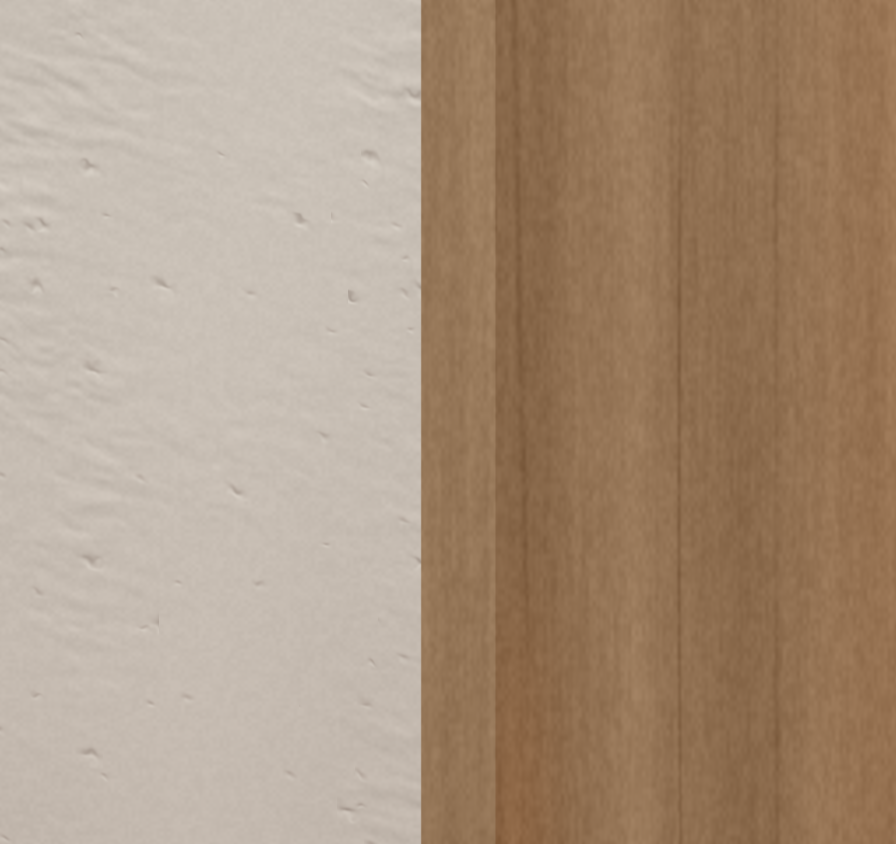
This texture is drawn by a Shadertoy shader. Its source:

```glsl
// Pale pitted plaster beside a vertical-grained brown wood panel with a seam.

const float WALL_EDGE = 0.470;
const float SEAM = 0.553;

float hash(vec2 p) {
    vec3 q = fract(p.xyx * vec3(0.1031, 0.1030, 0.0973));
    q += dot(q, q.yzx + 33.33);
    return fract((q.x + q.y) * q.z);
}

// Value noise centred on zero, from -1 to 1
float noise(vec2 p) {
    vec2 cell = floor(p), f = fract(p);
    f = f * f * (3.0 - 2.0 * f);
    float low = mix(hash(cell), hash(cell + vec2(1, 0)), f.x);
    float high = mix(hash(cell + vec2(0, 1)), hash(cell + vec2(1, 1)), f.x);
    return 2.0 * mix(low, high, f.y) - 1.0;
}

float band(float x, float centre, float width) {
    float d = (x - centre) / width;
    return exp(-d * d);
}

float speckle(vec2 p) {
    return 0.6 * noise(p * 240.0) + 0.4 * noise(p * 130.0 + 17.0);
}

// Shallow ridges, stretched sideways and tilted slightly downhill
float plasterHeight(vec2 p) {
    vec2 q = vec2(p.x, p.y + 0.25 * p.x);
    q += 0.008 * vec2(noise(q * 18.0), noise(q * 22.0 + 9.0));
    return noise(q * vec2(24.0, 60.0)) + 0.5 * noise(q * vec2(55.0, 125.0) + 31.0);
}

// Scattered dents: a shaded hollow with a lit lower lip
float pits(vec2 p, float grid, float chance) {
    vec2 cell = floor(p * grid);
    float seed = hash(cell + 71.0);
    vec2 jitter = 0.3 + 0.4 * vec2(hash(cell + 5.3), hash(cell + 42.7));
    vec2 d = fract(p * grid) - jitter;
    d.y += 0.35 * d.x + 0.07 * noise(p * 110.0);
    float size = mix(0.6, 1.1, hash(cell + 13.0));
    vec2 stretch = vec2(7.0, 14.0) / size;
    float hollow = exp(-dot(d * stretch, d * stretch));
    vec2 lipOffset = (d + vec2(0.0, 0.10)) * stretch;
    float lip = exp(-dot(lipOffset, lipOffset));
    return step(seed, chance) * (0.5 * lip - hollow);
}

vec3 plaster(vec2 uv, vec2 p) {
    vec3 colour = mix(vec3(0.760, 0.718, 0.678), vec3(0.782, 0.748, 0.708),
                      smoothstep(-0.1, 0.85, uv.y));
    colour += 0.008 * band(uv.x, 0.25, 0.16);
    colour += 0.007 * noise(p * 5.0);

    float sides = 0.25 + 0.6 * band(uv.x, 0.05, 0.10) + 0.9 * band(uv.x, 0.45, 0.07);
    float roughness = sides * mix(0.4, 1.0, smoothstep(0.05, 0.5, uv.y));
    float slope = plasterHeight(p + vec2(0.0, 0.004)) - plasterHeight(p - vec2(0.0, 0.004));
    float patches = smoothstep(-0.5, 0.8, noise(p * 9.0 + 3.0));
    colour += 0.036 * slope * roughness * (0.35 + patches);

    colour += vec3(0.11, 0.12, 0.12) * pits(p, 13.0, 0.28 * sides);
    colour += vec3(0.07, 0.08, 0.08) * pits(p + 0.37, 23.0, 0.22 * sides);
    return colour + 0.016 * speckle(p);
}

// Long fibres at several widths, broken up by short pores
float woodGrain(vec2 p) {
    float x = p.x + 0.0015 * noise(vec2(p.x * 8.0, p.y * 3.0));
    float grain = 0.0;
    float frequency = 32.0, weight = 0.35;
    for (int i = 0; i < 4; i++) {
        float layer = float(i);
        grain += weight * noise(vec2(x * frequency + 19.0 * layer, p.y * (1.2 + 0.9 * layer)));
        frequency *= 1.9;
        weight *= 0.85;
    }
    return grain + 0.30 * noise(vec2(x * 220.0, p.y * 45.0));
}

vec3 wood(vec2 uv, vec2 p, float pixel) {
    float x = uv.x + 0.002 * noise(vec2(3.0, uv.y * 3.0));
    float panel = smoothstep(-pixel, pixel, uv.x - SEAM);
    vec3 colour = mix(vec3(0.580, 0.458, 0.338), vec3(0.565, 0.438, 0.318), panel);

    // Broad tonal bands across the panel
    float tone = 0.035 * band(x, 0.705, 0.045) - 0.030 * band(x, 0.60, 0.05) * panel;
    tone -= 0.018 * band(x, 0.83, 0.05);
    tone += 0.016 * smoothstep(0.87, 0.95, x);
    tone += 0.014 * smoothstep(0.3, 1.0, uv.y);

    // Dark growth lines and the shadow along the seam
    float drift = 0.022 * (1.0 - uv.y);
    tone -= 0.045 * band(x, 0.573 + drift, 0.004) * smoothstep(0.1, 0.5, uv.y);
    tone -= 0.065 * band(x, 0.759, 0.0025) * smoothstep(1.0, 0.6, uv.y);
    tone -= 0.045 * band(x, 0.867, 0.003) * (0.6 + 0.4 * noise(vec2(7.0, uv.y * 5.0)));
    tone -= 0.035 * panel * band(uv.x, SEAM, 0.018);
    tone += 0.020 * band(uv.x, SEAM - 0.005, 0.004) * (1.0 - panel);
    colour += tone * vec3(1.0, 1.0, 0.95);

    // Warmer tint low by the seam and toward the right
    float warmth = panel * band(uv.x, 0.575, 0.05) * smoothstep(0.45, 0.0, uv.y);
    warmth += 0.6 * smoothstep(0.84, 1.0, uv.x);
    colour += warmth * vec3(0.018, -0.008, -0.020);

    colour += 0.036 * woodGrain(p) * vec3(1.0, 1.0, 0.92);
    return colour + 0.028 * speckle(p * vec2(1.0, 0.6));
}

void mainImage(out vec4 fragColor, in vec2 fragCoord) {
    vec2 uv = fragCoord / iResolution.xy;
    vec2 p = fragCoord / iResolution.y;
    float pixel = 1.0 / iResolution.x;
    float woodMask = smoothstep(-pixel, pixel, uv.x - WALL_EDGE);
    vec3 colour = mix(plaster(uv, p), wood(uv, p, pixel), woodMask);
    fragColor = vec4(clamp(colour, 0.0, 1.0), 1.0);
}
```
